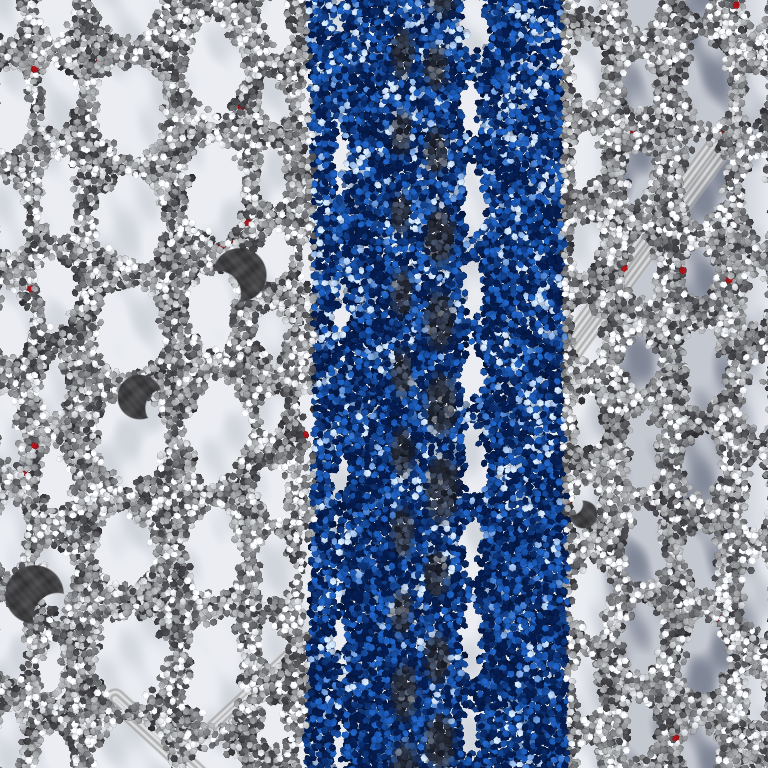
This texture is drawn by a WebGL 1 fragment shader. Its source:

```glsl
precision highp float;
// Silver glitter mesh over a pale blurred ground, crossed by an upright blue glitter band.
uniform vec2 u_resolution;

#define FLAKES 116.0       // flake cells across the canvas
#define FLAKE_RADIUS 0.60  // in cells
#define FUZZ 0.010         // raggedness of the mesh outline
#define CLUMPING 0.20      // how far flake tones drift together
#define NAVY vec3(0.02, 0.11, 0.31)
#define BLUE vec3(0.12, 0.38, 0.76)
#define ICE vec3(0.80, 0.88, 0.98)
#define STEEL vec3(0.25, 0.25, 0.27)
#define SILVER vec3(0.68, 0.69, 0.70)
#define PALE vec3(0.92, 0.93, 0.95)

float hash(vec2 p) {
  return fract(sin(dot(p, vec2(127.1, 311.7))) * 43758.5);
}

// Layered sines, about -1 to 1
float waves(vec2 p) {
  return 0.5 * sin(p.x + 1.7 * sin(p.y * 0.8)) + 0.3 * sin(1.9 * p.y - 1.3 * p.x + 2.0)
       + 0.2 * sin(3.1 * p.x + 2.7 * p.y);
}

float hexagon(vec2 p) {
  p = abs(p);
  return max(0.866 * p.x + 0.5 * p.y, p.y);
}

float segment(vec2 p, vec2 a, vec2 b) {
  vec2 ab = b - a;
  return length(p - a - ab * clamp(dot(p - a, ab) / dot(ab, ab), 0.0, 1.0));
}

// Signed distance to a column of uneven oval holes
float holes(vec2 p, float x, float width, float period, float phase) {
  float row = p.y / period + phase;
  float r = hash(vec2(floor(row), floor(x * 91.0)));
  vec2 q = vec2(p.x - x - (r - 0.5) * 0.4 * width, (fract(row) - 0.5) * period);
  return (length(q / (vec2(width, 0.4 * period) * (0.75 + 0.4 * r))) - 1.0) * width;
}

// Positive inside the blue band
float band(vec2 p) {
  float left = 0.396 + 0.006 * p.y + 0.011 * sin(3.14 * p.y);
  return min(p.x - left, 0.740 - 0.010 * p.y - p.x);
}

// Positive where the silver mesh carries flakes
float silverMesh(vec2 p) {
  p += 0.006 * vec2(waves(p.yx * 70.0), waves(p * 60.0 + 4.0));
  float d = holes(p, 0.012, 0.022, 0.137, 0.29);
  d = min(d, holes(p, 0.073, 0.023, 0.124, 0.48));
  d = min(d, holes(p, 0.165, 0.044, 0.143, 0.50));
  d = min(d, holes(p, 0.277, 0.036, 0.157, 0.70));
  d = min(d, holes(p, 0.357, 0.023, 0.102, 0.97));
  d = min(d, holes(p, 0.402, 0.010, 0.210, 0.40));
  d = min(d, holes(p, 0.765, 0.022, 0.115, 0.60));
  d = min(d, holes(p, 0.835, 0.024, 0.120, 0.10));
  d = min(d, holes(p, 0.915, 0.027, 0.125, 0.35));
  return min(d, holes(p, 0.985, 0.018, 0.130, 0.80));
}

// Positive where the band carries flakes
float blueMesh(vec2 p) {
  p += 0.005 * vec2(waves(p.yx * 90.0), waves(p * 80.0));
  float d = holes(p, 0.615, 0.015, 0.115, 0.07);
  return min(d, holes(p, 0.443, 0.011, 0.204, 0.62) + 0.003);
}

vec3 flakeColor(vec2 p, float h, float inBand) {
  float tone = h + CLUMPING * waves(p * 48.0);
  if (inBand < 0.0) {
    vec3 c = mix(STEEL, SILVER, smoothstep(-0.05, 0.62, tone));
    c = mix(c, PALE + 0.05, smoothstep(0.60, 0.85, tone));
    return hash(p + 7.0) > 0.998 ? vec3(0.65, 0.08, 0.10) : c;
  }
  tone += 0.10 * (p.y - 0.5);
  vec3 c = mix(NAVY, BLUE, smoothstep(0.22, 0.80, tone));
  c = mix(c, ICE, smoothstep(0.84, 0.98, tone));
  float seam = min(holes(p, 0.525, 0.018, 0.104, 0.55), holes(p, 0.572, 0.022, 0.110, 0.20));
  return mix(c, STEEL * (0.4 + h), 0.8 * smoothstep(0.002, -0.008, seam));
}

// One sheet of jittered hexagons, painted in a fixed cell order
vec3 flakeSheet(vec3 col, vec2 uv, float salt, float light) {
  vec2 g = uv * FLAKES + salt * 0.37;
  float soft = FLAKES / u_resolution.y;
  for (int j = -1; j <= 1; j++) {
    for (int i = -1; i <= 1; i++) {
      vec2 cell = floor(g) + vec2(float(i), float(j));
      float h = hash(cell + salt * 17.0);
      vec2 centre = cell + 0.5 + 0.8 * (vec2(hash(cell + salt + 3.1), hash(cell + salt + 8.7)) - 0.5);
      vec2 q = g - centre;
      float turn = 6.28 * h;
      q = mat2(cos(turn), -sin(turn), sin(turn), cos(turn)) * q;
      q.y *= 1.0 + 0.35 * hash(cell + 5.3);
      float d = hexagon(q) - FLAKE_RADIUS * 0.9;
      if (d > soft) continue;
      vec2 p = (centre - salt * 0.37) / FLAKES;
      float inBand = band(p) + FUZZ * 0.6 * (h - 0.5);
      float mesh = inBand > 0.0 ? blueMesh(p) : silverMesh(p);
      if (mesh + FUZZ * (hash(cell + 1.9) - 0.5) < 0.0) continue;
      vec3 c = flakeColor(p, hash(cell + salt * 5.0 + 2.3), inBand);
      c *= light * (1.0 + 0.18 * q.x) * mix(1.0, 0.80, smoothstep(-0.16, 0.0, d));
      col = mix(col, c, smoothstep(0.5 * soft, -0.5 * soft, d));
    }
  }
  return col;
}

// Blurred ground with clear plastic strips
vec3 ground(vec2 p) {
  float right = smoothstep(0.76, 0.82, p.x) * smoothstep(1.02, 0.94, p.x);
  float blur = smoothstep(-0.2, 0.9, waves(p * vec2(42.0, 26.0)));
  vec3 c = mix(PALE, vec3(0.70, 0.72, 0.76), 0.45 * blur);
  c = mix(c, vec3(0.42, 0.45, 0.52), right * (0.30 + 0.50 * blur));
  float strip = segment(p, vec2(0.742, 0.545), vec2(0.957, 0.837)) - 0.018;
  strip = min(strip, segment(p, vec2(0.25, 0.03), vec2(0.40, 0.17)) - 0.008);
  strip = min(strip, segment(p, vec2(0.15, 0.09), vec2(0.27, -0.02)) - 0.014);
  float streak = 0.76 + 0.13 * sin(strip * 900.0);
  return mix(c, vec3(streak), 0.8 * smoothstep(0.002, -0.002, strip));
}

// Dark foil crescent: a disc with a bite on one side
float crescent(vec2 p, vec2 centre, float r, vec2 bite) {
  p -= centre;
  return max(length(p) - r, 0.85 * r - length(p - bite * r));
}

void main() {
  vec2 uv = gl_FragCoord.xy / u_resolution;
  vec3 col = ground(uv);
  for (int k = 0; k < 3; k++) {
    float layer = float(k);
    col = flakeSheet(col, uv, layer + 1.0, 0.72 + 0.15 * layer);
  }
  float foil = crescent(uv, vec2(0.312, 0.642), 0.035, vec2(-0.8, -0.7));
  foil = min(foil, crescent(uv, vec2(0.182, 0.483), 0.029, vec2(1.1, -0.5)));
  foil = min(foil, crescent(uv, vec2(0.045, 0.226), 0.038, vec2(0.8, -0.8)));
  foil = min(foil, crescent(uv, vec2(0.760, 0.330), 0.018, vec2(-0.9, 0.8)));
  vec3 metal = vec3(0.26, 0.26, 0.27) + 0.07 * waves(uv * 190.0);
  float edge = 1.0 / u_resolution.y;
  col = mix(col, metal, smoothstep(edge, -edge, foil));
  gl_FragColor = vec4(clamp(col, 0.0, 1.0), 1.0);
}
```
